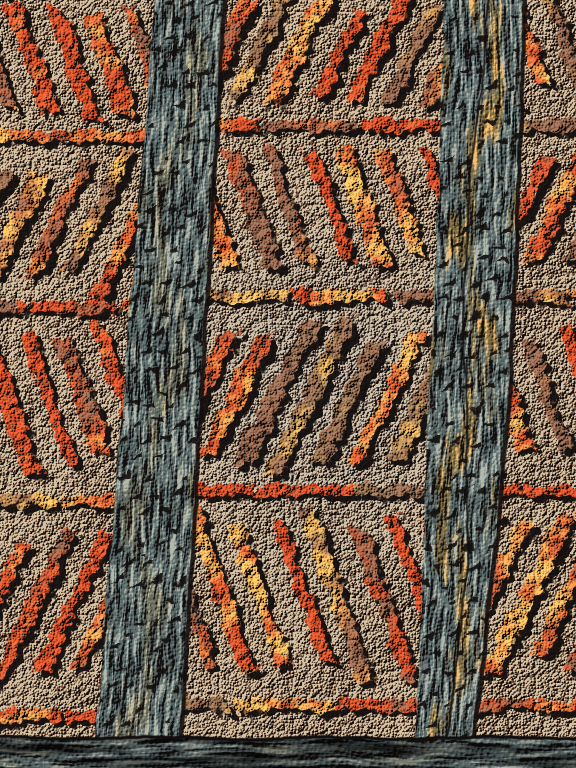
A Shadertoy shader for this texture:

```glsl
// Timber-framed wall: two leaning hewn posts, a sill, and slanted brick infill in rough mortar.
const vec3 INK = vec3(0.07, 0.055, 0.055), UMBER = vec3(0.46, 0.35, 0.27), SAND = vec3(0.83, 0.76, 0.64);
const vec3 OCHRE = vec3(0.82, 0.62, 0.30), RUST = vec3(0.72, 0.26, 0.12);
const vec3 SLATE = vec3(0.36, 0.42, 0.42), SILVER = vec3(0.70, 0.72, 0.67);
const vec2 TO_LIGHT = vec2(-0.75, 0.66);
float hash(vec2 p) {
    vec3 q = fract(vec3(p.xyx) * 0.1031);
    q += dot(q, q.yzx + 33.33);
    return fract((q.x + q.y) * q.z);
}
// Cellular noise: distance to the nearest scattered point
float cells(vec2 p) {
    float nearest = 2.0;
    for (int k = 0; k < 9; k++) {
        vec2 c = floor(p) + vec2(k % 3 - 1, k / 3 - 1);
        nearest = min(nearest, distance(p, c + vec2(hash(c), hash(c + 71.7))));
    }
    return nearest;
}
// Layered, turned sines, about -1 to 1
float waves(vec2 p) {
    float sum = 0.0, amp = 0.5;
    for (int i = 0; i < 5; i++) {
        sum += amp * sin(p.x + 1.7 * sin(p.y));
        p = mat2(0.8, 0.6, -0.6, 0.8) * p * 1.9 + 3.1;
        amp *= 0.6;
    }
    return sum;
}
float box(vec2 p, vec2 halfSize) {
    vec2 d = abs(p) - halfSize;
    return length(max(d, 0.0)) + min(max(d.x, d.y), 0.0);
}
float fill(float d) {
    return smoothstep(-1.0, 1.0, -d * iResolution.y);
}
vec3 ramp(float t, vec3 mid, vec3 high) {
    return mix(mix(INK, mid, smoothstep(0.0, 0.5, t)), high, smoothstep(0.5, 1.0, t));
}
// Lit slope of the granular surface
float relief(vec2 p, float scale) {
    return cells(p * scale + TO_LIGHT * 0.45) - cells(p * scale);
}
float postCentre(float y, float which) {
    return which < 0.5 ? 0.176 + 0.07 * y : 0.575 + 0.055 * y + 0.008 * sin(3.14 * y);
}
// Edge distance and offset from the centre line
vec2 post(vec2 p, float which) {
    float halfWidth = which < 0.5 ? 0.055 - 0.011 * p.y : 0.037 + 0.014 * smoothstep(0.0, 0.5, p.y);
    float x = p.x - postCentre(p.y, which);
    return vec2(abs(x) - halfWidth + 0.0018 * waves(p * vec2(20.0, 35.0)), x);
}
// Courses get shorter toward the top
float courseY(float k) { return 0.082 + 0.295 * k - 0.0145 * k * k; }
float courseAt(float y) { return (0.295 - sqrt(0.087025 - 0.058 * (y - 0.082))) / 0.029; }
// Crumbled distance to the nearest brick, and its random id
vec2 bricks(vec2 p) {
    float bay = step(postCentre(p.y, 0.0), p.x) + step(postCentre(p.y, 1.0), p.x);
    float crumble = 0.009 * (cells(p * 85.0) - 0.4);
    p.y += bay < 0.5 ? 0.014 : 0.0;
    p += 0.0042 * vec2(waves(p * 70.0), waves(p.yx * 60.0 + 5.0));
    float k = courseAt(p.y), row = floor(k), height = 0.28 - 0.029 * row;
    float slant = mod(row + bay, 2.0) < 0.5 ? 0.42 : -0.42;
    vec2 q = vec2(p.x - 0.07 * p.y, (k - row - 0.5) * height);
    float s = (q.x - slant * q.y) / 0.05;
    float id = hash(vec2(floor(s) + 20.0, row * 7.0 + bay * 31.0 + 9.0));
    vec2 local = vec2((fract(s) - 0.5 + 0.2 * (id - 0.5)) * 0.046, q.y + 0.024 * (fract(id * 17.0) - 0.5));
    vec2 size = vec2(mix(0.0075, 0.0125, fract(id * 7.0)), height * mix(0.27, 0.41, fract(id * 29.0)));
    float slanted = row < 0.0 ? 1.0 : box(local, size);
    // Flat bed bricks between courses
    float bed = round(k), t = q.x / 0.13 + hash(vec2(bed + 3.0, bay));
    float level = box(vec2((fract(t) - 0.5) * 0.13, p.y - courseY(bed)), vec2(0.063, 0.0075));
    return vec2(min(slanted, level) + crumble, slanted < level ? id : hash(vec2(floor(t) + 40.0, bed + 5.0)));
}
// Weathered grain; x runs across the fibres, y along them
vec3 timber(vec2 p, float stain) {
    vec2 g = vec2(p.x + 0.004 * waves(p * vec2(30.0, 14.0)), p.y);
    float tone = 0.05 + 0.95 * cells(g * vec2(260.0, 24.0)) + 0.36 * waves(g * vec2(480.0, 26.0));
    vec3 wood = ramp(tone + 0.16 * waves(p * 32.0) + 0.5 * relief(p, 210.0), SLATE, SILVER);
    float patches = stain * smoothstep(0.0, 0.8, waves(p * vec2(75.0, 17.0) + 2.0));
    return mix(wood, wood * vec3(1.45, 1.05, 0.6), patches);
}
// Staggered, ragged cuts left by an adze
float notches(vec2 p) {
    vec2 g = (p + 0.003 * vec2(waves(p * 120.0), waves(p.yx * 140.0))) / vec2(0.027, 0.023);
    g += vec2(0.5 * mod(floor(g.y), 2.0), 0.25 * waves(p * 40.0));
    float id = hash(floor(g) + 50.0);
    vec2 l = fract(g) - 0.5 + 0.36 * (vec2(id, fract(id * 13.0)) - 0.5);
    float d = max(abs(l.x) - 0.12 - 0.22 * fract(id * 9.0), abs(l.y - 0.4 * l.x) - 0.3 * (l.x + 0.38));
    return smoothstep(-0.05, 0.05, -d) * step(0.22, fract(id * 5.0));
}
void mainImage(out vec4 fragColor, in vec2 fragCoord) {
    vec2 p = fragCoord / iResolution.y, bay = p - vec2(0.42, 0.49);
    float grit = relief(p, 270.0), lump = relief(p, 95.0), dull = exp(-30.0 * dot(bay, bay));
    // Mortar, greyer in the middle bay
    vec3 col = ramp(0.66 + 1.7 * grit + 0.75 * lump + 0.14 * waves(p * 24.0), UMBER, SAND);
    col = mix(col, vec3(dot(col, vec3(0.34))), 0.4 * dull);
    // Bricks and their shadows
    vec2 brick = bricks(p);
    float reach = 0.0095 + 0.004 * waves(p * 45.0);
    col = mix(col, INK, 0.95 * fill(bricks(p + TO_LIGHT * reach).x));
    float blotch = waves(p * 48.0), hue = brick.y * 0.9 + 0.36 * blotch + 0.3 * dull;
    vec3 clay = mix(RUST, OCHRE, smoothstep(0.4, 1.0, hue));
    clay = mix(clay, UMBER, 0.85 * smoothstep(0.5, 0.95, fract(brick.y * 11.0) + 0.25 * dull - 0.3 * blotch));
    clay = ramp(0.58 + 1.2 * grit + 0.8 * lump + 0.24 * waves(p * 110.0), clay, clay * 1.2 + 0.08);
    col = mix(col, clay, fill(brick.x));
    // Posts, the second one split
    for (float which = 0.0; which < 2.0; which++) {
        vec2 edge = post(p, which), along = vec2(edge.y + which, p.y);
        vec3 wood = mix(timber(along, 0.3 + 0.6 * which), INK, 0.92 * notches(along));
        float crack = abs(edge.y - 0.012 * sin(p.y * 7.0) - 0.003 * waves(p * 30.0)) - 0.0014;
        wood = mix(wood, INK, 0.85 * which * fill(crack));
        col = mix(col, INK, 0.9 * fill(post(p + TO_LIGHT * 0.007, which).x));
        col = mix(col, wood, fill(edge.x));
    }
    // Sill
    float sill = p.y - 0.037 - 0.0025 * waves(vec2(p.x * 30.0, 1.0));
    vec3 beam = timber(p.yx * 0.8 + 7.0, 0.1) * (0.62 + 0.4 * waves(p * vec2(12.0, 190.0)));
    col = mix(mix(col, INK, fill(sill - 0.004)), beam, fill(sill));
    fragColor = vec4(clamp(col, 0.0, 1.0), 1.0);
}
```
